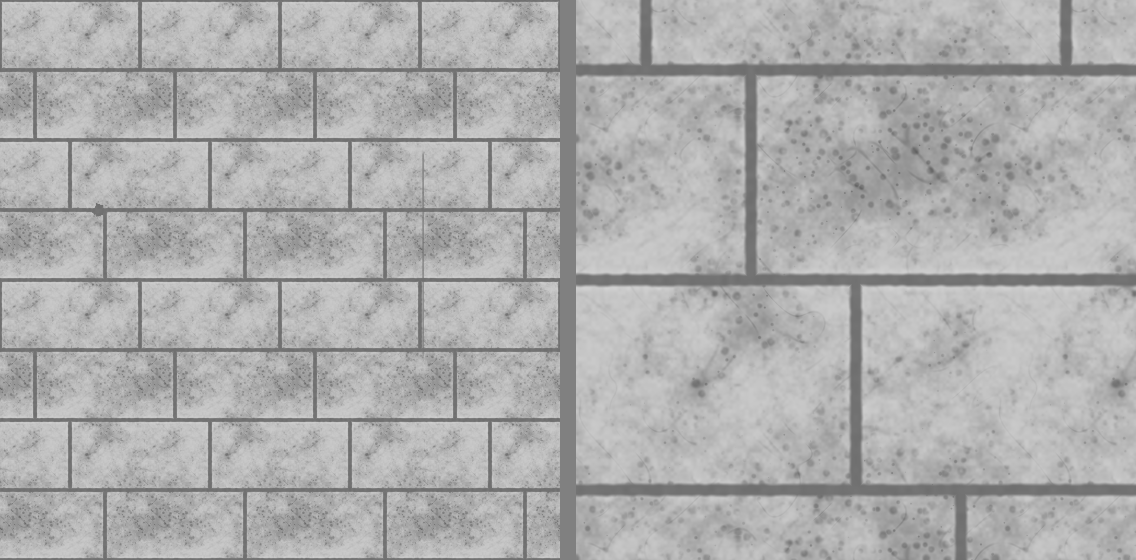
Left, the full canvas; right, a detail of the centre.
A WebGL 1 fragment shader for this texture:

```glsl
precision highp float;
// Grey stone block wall in a quarter-stepped bond, with mottled, scratched and pitted faces.
uniform vec2 u_resolution;

#define COLUMNS 4.0
#define ROWS 8.0
#define STEP_ROWS 4.0      // rows before the bond repeats
#define STONE_TILES 4.0    // repeats of the stone surface per side
#define JOINT_CORE 0.0021  // half width of the solid joint
#define JOINT_EDGE 0.0048  // half width including its soft edge
#define STONE_LIGHT 0.775
#define STONE_DARK 0.575
#define JOINT_GREY 0.445
#define SCRATCH_DEPTH 0.075
#define PIT_DEPTH 0.13

const float TAU = 6.2831853;

float hash(vec2 p) {
  vec3 q = fract(p.xyx * vec3(0.1031, 0.1030, 0.0973));
  q += dot(q, q.yzx + 33.33);
  return fract((q.x + q.y) * q.z);
}

// Value noise that wraps after `period` cells.
float wrapNoise(vec2 p, float period, float seed) {
  vec2 cell = floor(p), f = fract(p);
  f = f * f * (3.0 - 2.0 * f);
  vec2 a = mod(cell, period) + seed;
  vec2 b = mod(cell + 1.0, period) + seed;
  return mix(mix(hash(a), hash(vec2(b.x, a.y)), f.x),
             mix(hash(vec2(a.x, b.y)), hash(b), f.x), f.y);
}

float roughNoise(vec2 p) {
  float sum = 0.0, total = 0.0, amp = 1.0, freq = 4.0;
  for (int i = 0; i < 6; i++) {
    sum += amp * wrapNoise(p * freq, freq, 17.0 * float(i));
    total += amp;
    amp *= 0.78;
    freq *= 2.0;
  }
  return sum / total;
}

// Cellular noise: small round pits of random size, some cells empty.
float pits(vec2 p, float period) {
  vec2 cell = floor(p), f = fract(p);
  float pit = 0.0;
  for (int y = -1; y <= 1; y++) {
    for (int x = -1; x <= 1; x++) {
      vec2 o = vec2(float(x), float(y));
      vec2 id = mod(cell + o, period);
      vec2 center = o + vec2(hash(id + 211.0), hash(id + 307.0));
      float radius = 0.6 * hash(id + 401.0);
      pit = max(pit, (1.0 - smoothstep(radius * 0.4, radius + 0.1, length(f - center)))
                     * step(0.5, hash(id + 503.0)));
    }
  }
  return pit;
}

// Thin broken curves along the mid level of a bent noise field.
float scratches(vec2 p, float freq, float seed) {
  vec2 bend = 0.05 * sin(TAU * (p.yx * 3.0 + vec2(0.2, 0.7)));
  float level = wrapNoise((p + bend) * freq, freq, seed);
  float broken = smoothstep(0.45, 0.7, wrapNoise(p * 20.0, 20.0, seed + 50.0));
  return (1.0 - smoothstep(0.0, 0.06, abs(level - 0.5))) * broken;
}

float stone(vec2 p) {
  // Broad stains, two per surface tile
  float stain = cos(TAU * (p.x - 0.78)) * cos(TAU * (p.y - 0.88));
  float wear = roughNoise(p) + 0.085 * stain;
  float grey = mix(STONE_LIGHT, STONE_DARK, smoothstep(0.32, 0.84, wear));
  // Fine marks gather where the surface is worn
  float worn = smoothstep(0.38, 0.65, wear);
  float marks = max(scratches(p, 9.0, 90.0), scratches(p, 14.0, 140.0));
  grey -= SCRATCH_DEPTH * marks * (0.35 + 0.65 * worn);
  grey -= PIT_DEPTH * pits(p * 44.0, 44.0) * worn;
  return grey + 0.035 * (wrapNoise(p * 96.0, 96.0, 70.0) - 0.5);
}

// Distance to the nearest joint center, in canvas units.
float jointDistance(vec2 uv) {
  float row = floor(uv.y * ROWS);
  float shift = mod(ROWS - 1.0 - row, STEP_ROWS) / STEP_ROWS;
  vec2 f = fract(vec2(uv.x * COLUMNS - shift, uv.y * ROWS));
  vec2 d = min(f, 1.0 - f) / vec2(COLUMNS, ROWS);
  return min(d.x, d.y);
}

void main() {
  vec2 uv = gl_FragCoord.xy / u_resolution;
  float px = 1.0 / min(u_resolution.x, u_resolution.y);
  vec2 tile = fract(uv * STONE_TILES);
  float grain = wrapNoise(uv * 256.0, 256.0, 31.0) - 0.5;

  // Block faces with a pale rim, then soft joints
  float d = jointDistance(uv);
  float grey = stone(tile) + 0.03 * (1.0 - smoothstep(0.004, 0.009, d));
  float jointGrey = JOINT_GREY + 0.03 * grain;
  float joint = 1.0 - smoothstep(JOINT_CORE, max(JOINT_EDGE, JOINT_CORE + px), d + 0.0006 * grain);
  grey = mix(grey, jointGrey, joint);

  // One ragged mortar smear on a joint
  vec2 smear = abs(uv - vec2(0.176, 0.625));
  float ragged = max(max(smear.x, smear.y), 0.75 * (smear.x + smear.y)) + 0.005 * grain;
  grey = mix(grey, jointGrey, 1.0 - smoothstep(0.0095, 0.0095 + px, ragged));

  // One hairline crack across several rows
  float crack = 1.0 - smoothstep(0.0003, 0.0003 + max(0.001, px), abs(uv.x - 0.7555));
  crack *= smoothstep(0.353, 0.375, uv.y) * (1.0 - smoothstep(0.722, 0.731, uv.y));
  grey = mix(grey, jointGrey, 0.75 * crack);

  gl_FragColor = vec4(vec3(grey), 1.0);
}
```
